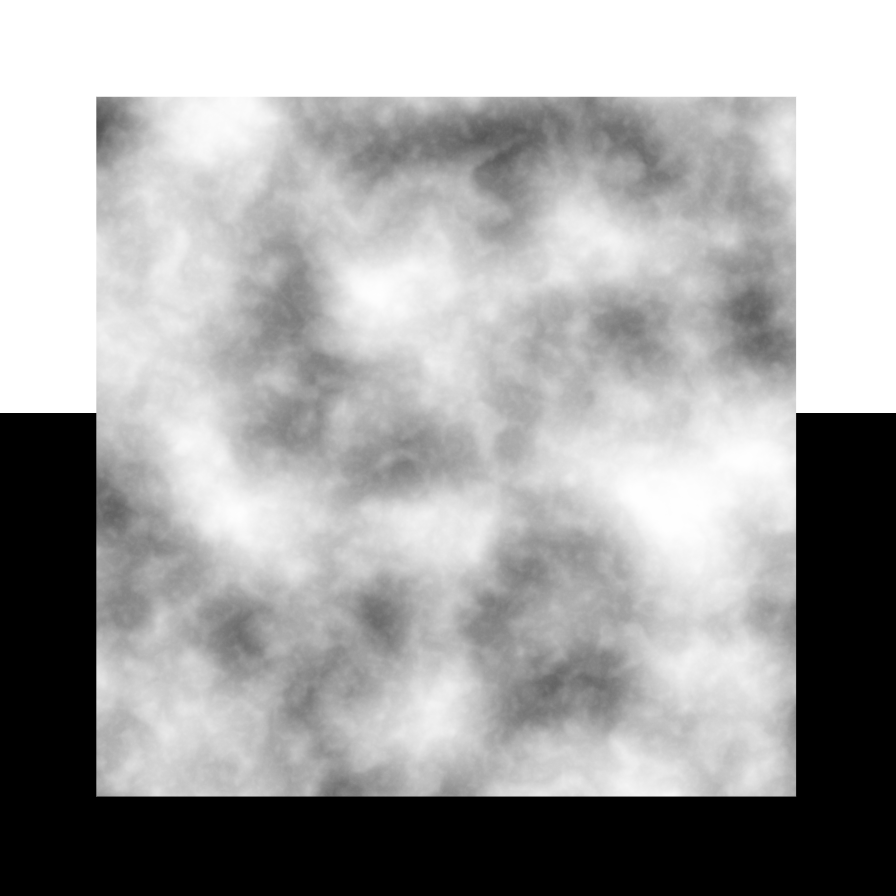
Write a Shadertoy shader that draws this texture.

```glsl
// Draws a square of soft grey clouds on a backdrop split into white above and black below.

// Unit gradient with a hashed direction for one lattice cell.
vec2 cellGradient(vec2 cell) {
    uvec2 q = uvec2(ivec2(cell)) * uvec2(1597334673u, 3812015801u);
    uint h = (q.x ^ q.y) * 1597334673u;
    h = (h ^ (h >> 15)) * 2246822519u;
    h ^= h >> 13;
    float angle = 6.28319 * float(h & 65535u) / 65536.0;
    return vec2(cos(angle), sin(angle));
}

float gradientNoise(vec2 p) {
    vec2 cell = floor(p);
    vec2 f = p - cell;
    vec2 fade = f * f * f * (f * (f * 6.0 - 15.0) + 10.0);
    vec2 e = vec2(1.0, 0.0);
    float a = dot(cellGradient(cell), f);
    float b = dot(cellGradient(cell + e.xy), f - e.xy);
    float c = dot(cellGradient(cell + e.yx), f - e.yx);
    float d = dot(cellGradient(cell + e.xx), f - e.xx);
    return mix(mix(a, b, fade.x), mix(c, d, fade.x), fade.y);
}

// Fractal sum whose finer octaves are partly folded into thin dark creases.
float cloudNoise(vec2 p) {
    float sum = 0.0;
    float amplitude = 1.0;
    for (int octave = 0; octave < 8; octave++) {
        float n = gradientNoise(p);
        float billow = 2.0 * abs(n) - 0.36;
        sum += amplitude * mix(n, billow, octave < 2 ? 0.0 : 0.35);
        amplitude *= 0.54;
        p = mat2(1.6, 1.2, -1.2, 1.6) * p + vec2(17.3, 9.1);
    }
    return sum;
}

void mainImage(out vec4 fragColor, in vec2 fragCoord) {
    vec2 uv = fragCoord / iResolution.y;
    float pixel = 1.0 / iResolution.y;

    // Backdrop: white over black.
    float backdrop = smoothstep(-0.5 * pixel, 0.5 * pixel, uv.y - 0.539);

    // Clouds: the curve flattens the lights and deepens the darks.
    float n = cloudNoise(uv * 5.0 + vec2(3.7, 11.2));
    float cloud = clamp(0.76 + 0.56 * n - 0.33 * n * n, 0.06, 1.0);

    // Square panel.
    vec2 edge = abs(uv - vec2(0.498, 0.5015)) - 0.3905;
    float panel = 1.0 - smoothstep(-0.7 * pixel, 0.7 * pixel, max(edge.x, edge.y));

    fragColor = vec4(vec3(mix(backdrop, cloud, panel)), 1.0);
}
```
